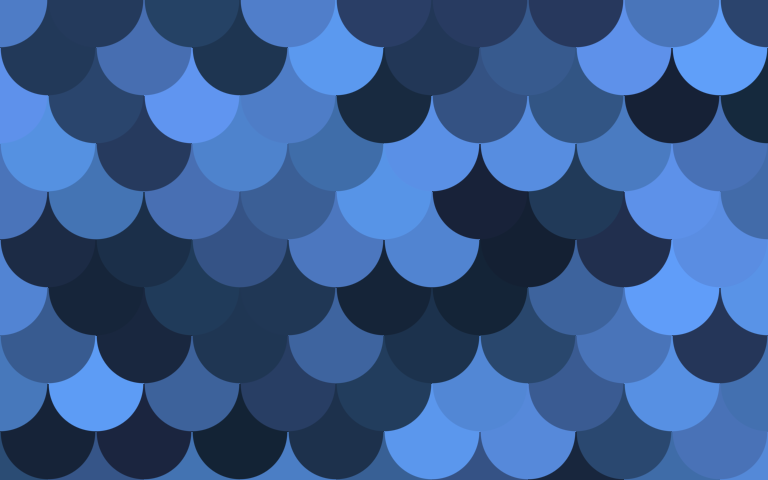
Give the GLSL for this pattern, as a Shadertoy shader.

```glsl
// Overlapping round fish scales in flat shades of blue, eight across and ten rows down.
// Each band holds the lower halves of one row of discs; the gaps between them
// show the next row, shifted by one radius. A cell hash picks each shade.

const float ROWS = 10.0;                        // one disc radius per row
const vec3 BRIGHT_BLUE = vec3(0.39, 0.63, 1.0);
const float DARKEST = 0.20;
const float BRIGHTEST = 0.98;
const float HUE_DRIFT = 0.035;

// Random value per cell, from 0 to 1
float hash(vec2 cell, float seed) {
    vec3 q = fract(vec3(cell.xyx + seed) * vec3(0.1031, 0.1030, 0.0973));
    q += dot(q, q.yzx + 33.33);
    return fract((q.x + q.y) * q.z);
}

// Centre of the disc in this row that lies nearest to x; odd rows are shifted
float discCentre(float x, float row) {
    float shift = mod(row, 2.0);
    return 2.0 * floor((x - shift) * 0.5 + 0.5) + shift;
}

// Flat shade of one scale, with a slight drift towards green or violet
vec3 scaleColour(vec2 cell) {
    float tone = mix(DARKEST, BRIGHTEST, pow(hash(cell, 17.0), 1.1));
    float drift = (hash(cell, 53.0) - 0.5) * HUE_DRIFT;
    return BRIGHT_BLUE * tone + vec3(-drift, drift, 0.0) * 0.6;
}

// p is in disc radii, with y pointing down from the top edge
vec3 fishScales(vec2 p, float pixel) {
    float row = floor(p.y);
    float upperX = discCentre(p.x, row);
    float lowerX = discCentre(p.x, row + 1.0);

    // The upper row lies on top; its rim fades just inside the disc
    float rim = length(p - vec2(upperX, row)) - 1.0;
    float cover = 1.0 - smoothstep(-pixel, 0.0, rim);

    vec3 upper = scaleColour(vec2(upperX, row));
    vec3 lower = scaleColour(vec2(lowerX, row + 1.0));
    return mix(lower, upper, cover);
}

void mainImage(out vec4 fragColor, in vec2 fragCoord) {
    float pixel = ROWS / iResolution.y;
    vec2 p = vec2(fragCoord.x, iResolution.y - fragCoord.y) * pixel;
    fragColor = vec4(fishScales(p, 1.5 * pixel), 1.0);
}
```
